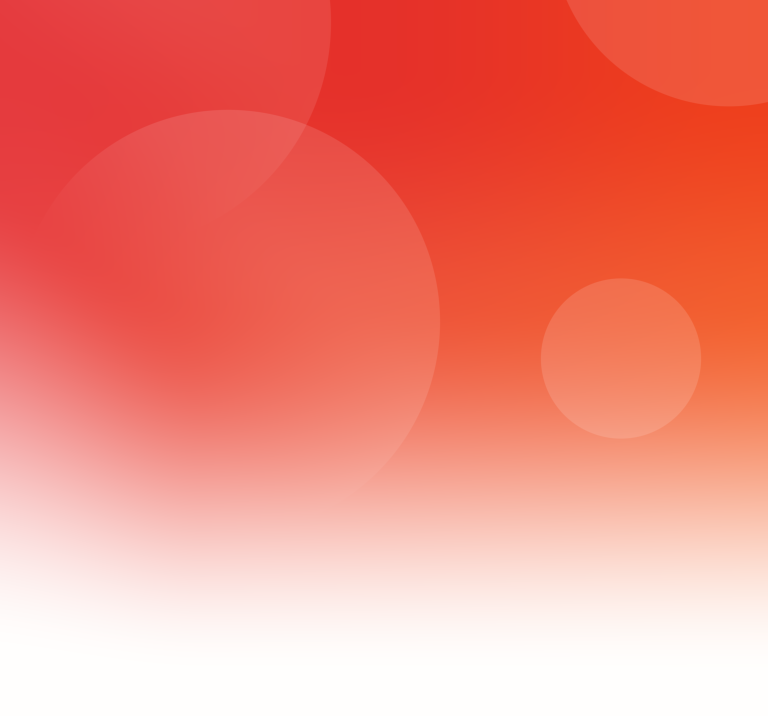
Give the GLSL for this background, as a WebGL 1 fragment shader.

```glsl
precision highp float;
// Red to orange gradient melting into white, with translucent overlapping discs.

uniform vec2 u_resolution;

// Smooth coverage of a disc; edge is the width of one pixel.
float disc(vec2 p, vec2 center, float radius, float edge) {
    return 1.0 - smoothstep(-0.5 * edge, 0.5 * edge, length(p - center) - radius);
}

// Sheen inside a disc: full at its upper right, gone at its lower left.
float sheen(vec2 p, vec2 center, float radius) {
    float along = dot(p - center, vec2(0.707, -0.707)) / radius;
    return smoothstep(-0.45, 0.5, along);
}

// Saturated colour field: crimson at left, orange at lower right.
vec3 warmField(vec2 p) {
    vec3 crimson = vec3(0.898, 0.228, 0.240);
    vec3 scarlet = vec3(0.898, 0.190, 0.165);
    vec3 vermilion = vec3(0.933, 0.243, 0.110);
    vec3 coral = vec3(0.914, 0.282, 0.282);
    vec3 orange = vec3(0.953, 0.392, 0.188);

    vec3 upper = mix(crimson, scarlet, smoothstep(0.0, 0.45, p.x));
    upper = mix(upper, vermilion, smoothstep(0.45, 1.0, p.x));
    vec3 lower = mix(coral, orange, p.x);
    return mix(upper, lower, smoothstep(0.09, 0.48, p.y));
}

// Fade to white at the bottom, starting higher along the left side.
float whiteFade(vec2 p) {
    float inward = smoothstep(-0.1, 0.27, p.x);
    float start = mix(0.21, 0.391, inward);
    float end = mix(0.852, 0.885, inward);
    return smoothstep(start, end, p.y);
}

// Lay a translucent white disc over a colour; fading picks the sheen.
vec3 addDisc(vec3 color, vec2 p, vec2 center, float radius,
             float opacity, float fading, float edge) {
    float strength = opacity * mix(1.0, sheen(p, center, radius), fading);
    return mix(color, vec3(1.0), strength * disc(p, center, radius, edge));
}

void main() {
    // Units of the canvas width, with y measured down from the top.
    vec2 p = vec2(gl_FragCoord.x, u_resolution.y - gl_FragCoord.y) / u_resolution.x;
    float edge = 1.5 / u_resolution.x;

    // Background
    vec3 paper = vec3(1.0, 0.997, 0.993);
    vec3 color = mix(warmField(p), paper, whiteFade(p));

    // Fading discs at left
    color = addDisc(color, p, vec2(0.137, 0.029), 0.294, 0.10, 1.0, edge);
    color = addDisc(color, p, vec2(0.297, 0.419), 0.276, 0.12, 1.0, edge);

    // Even discs at right
    color = addDisc(color, p, vec2(0.8086, 0.4668), 0.1043, 0.14, 0.0, edge);
    color = addDisc(color, p, vec2(0.949, -0.092), 0.2305, 0.125, 0.0, edge);

    gl_FragColor = vec4(color, 1.0);
}
```
